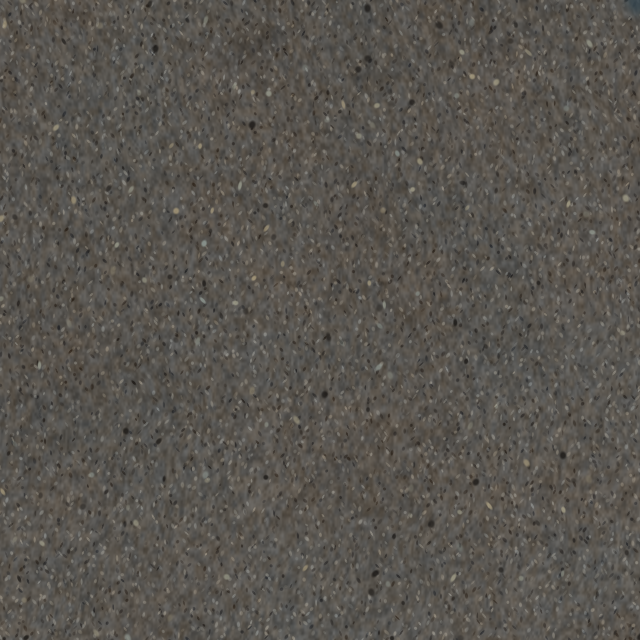
Reproduce this texture procedurally as a three.js fragment shader.

```glsl
// Worn asphalt: fine upright grain with pale chips, dark pits and faint stains.
varying vec2 vUv;

float hash(vec2 p) {
  vec3 q = fract(vec3(p.xyx) * 0.1031);
  q += dot(q, q.yzx + 33.33);
  return fract((q.x + q.y) * q.z);
}

vec2 hash2(vec2 p) {
  return vec2(hash(p), hash(p + 71.7));
}

float noise(vec2 p) {
  vec2 cell = floor(p);
  vec2 f = fract(p);
  f = f * f * (3.0 - 2.0 * f);
  float low = mix(hash(cell), hash(cell + vec2(1.0, 0.0)), f.x);
  float high = mix(hash(cell + vec2(0.0, 1.0)), hash(cell + 1.0), f.x);
  return mix(low, high, f.y);
}

// Scattered soft ellipses: x is coverage times strength, y a random tint.
vec2 chips(vec2 uv, float cells, float density, vec2 radius, float seed) {
  vec2 p = uv * cells;
  vec2 home = floor(p);
  vec2 result = vec2(0.0, 0.5);
  for (int j = -1; j <= 1; j++) {
    for (int i = -1; i <= 1; i++) {
      vec2 cell = home + vec2(float(i), float(j));
      vec2 key = cell + seed;
      if (hash(key + 5.3) > density) continue;
      vec2 offset = (p - cell - hash2(key + 13.1)) / cells;
      float angle = (hash(key + 29.9) - 0.5) * 1.7;
      float c = cos(angle);
      float s = sin(angle);
      offset = vec2(c * offset.x - s * offset.y, s * offset.x + c * offset.y);
      vec2 size = radius * (0.65 + 0.7 * hash2(key + 47.2));
      float cover = 1.0 - smoothstep(0.4, 1.15, length(offset / size));
      float strength = cover * mix(0.3, 1.0, hash(key + 83.6));
      if (strength > result.x) result = vec2(strength, hash(key + 97.4));
    }
  }
  return result;
}

vec3 tint(float t) {
  return mix(vec3(0.91, 1.0, 1.03), vec3(1.08, 1.0, 0.84), t);
}

void main() {
  vec2 uv = vUv;
  vec3 color = vec3(0.344, 0.329, 0.307);

  // Broad patches of tone and hue
  float patches = noise(uv * 5.0 + 3.0) + 0.5 * noise(uv * 13.0 + 40.0) - 0.75;
  color += 0.018 * patches + 0.012 * (uv.x - uv.y);
  float hue = noise(uv * 9.0 + 60.0) - 0.5;
  color += hue * vec3(0.012, -0.002, -0.012);

  // Fine grain, stretched upright and gently bent
  vec2 bent = uv + vec2(0.012 * (noise(uv * 14.0) - 0.5) + 0.12 * uv.y * (uv.y - 1.0), 0.0);
  float coarse = noise(bent * vec2(165.0, 92.0)) - 0.5;
  float fine = noise(bent * vec2(290.0, 190.0) + 17.0) - 0.5;
  color += 0.1 * coarse + 0.07 * fine;
  float speckleHue = noise(bent * vec2(120.0, 80.0) + 200.0) - 0.5;
  color += speckleHue * vec3(0.026, 0.0, -0.03);

  // Small dark gaps and pale chips
  vec2 gap = chips(uv, 88.0, 0.42, vec2(0.0024, 0.0045), 100.0);
  color -= 0.13 * gap.x * tint(gap.y);
  vec2 chip = chips(uv, 92.0, 0.42, vec2(0.0025, 0.0045), 300.0);
  color += 0.15 * chip.x * tint(chip.y);

  // Sparse pebbles and deep pits
  vec2 pebble = chips(uv, 24.0, 0.16, vec2(0.0046, 0.0066), 500.0);
  color = mix(color, vec3(0.64, 0.63, 0.59) * tint(pebble.y), 0.8 * pebble.x);
  vec2 pit = chips(uv, 20.0, 0.14, vec2(0.0048, 0.0062), 700.0);
  color = mix(color, vec3(0.12, 0.11, 0.1), 0.9 * pit.x);

  // Faint smudge near the top and a bluish corner
  float smudge = exp(-dot((uv - vec2(0.39, 0.93)) * vec2(26.0, 40.0), (uv - vec2(0.39, 0.93)) * vec2(26.0, 40.0)));
  color *= 1.0 - 0.2 * smudge;
  float corner = 1.0 - smoothstep(0.01, 0.035, length(uv - 1.0));
  color = mix(color, vec3(0.2, 0.27, 0.31), 0.75 * corner);

  gl_FragColor = vec4(color, 1.0);
}
```
